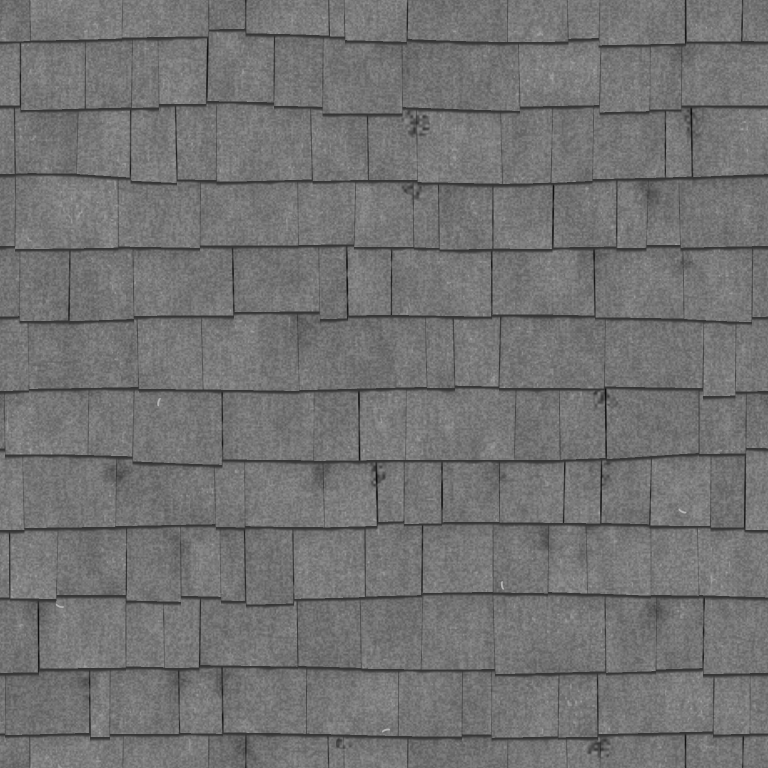
Reproduce this texture procedurally as a WebGL 2 fragment shader.

```glsl
#version 300 es
precision highp float;

uniform vec2 u_resolution;
out vec4 fragColor;

// Layout
const float ROWS = 11.0;
const float SLOTS = 16.0;          // joint slots per row, even so that rows wrap
const float FIRST_EDGE = 0.545;    // rows between the top and the first butt edge
const float JOINT_JITTER = 0.8;
const float MERGE_CHANCE = 0.48;   // odd joints left out, giving wide shingles
const float JOINT_SLANT = 0.005;
const float ROW_SWAY = 0.13;
const float EDGE_DROP = 0.085;
const float EDGE_TILT = 0.6;
// Lines and shadows
const float GAP_THIN = 0.0006;
const float GAP_WIDE = 0.0011;
const float GAP_FAINT = 0.22;
const float GAP_DARK = 0.8;
const float SHADOW_DEPTH = 0.043;  // in rows
const float SHADOW_TONE = 0.21;
// Wood and wear
const float WOOD_TONE = 0.464;
const float TONE_SPREAD = 0.036;
const float STAIN_CHANCE = 0.16;
const float MOSS_CHANCE = 0.06;
const float CHIP_GRID = 7.0;
const float CHIP_CHANCE = 0.09;
const float CHIP_TONE = 0.72;

struct Shingle { float left, right, leftId, rightId, row; };

float hash(vec3 p) {
    p = fract(p * vec3(0.1031, 0.1030, 0.0973));
    p += dot(p, p.yzx + 33.33);
    return fract((p.x + p.y) * p.z);
}

// Value noise that wraps over the unit square; freq must be whole
float noise(vec2 uv, vec2 freq, float seed) {
    vec2 p = uv * freq, cell = floor(p), f = fract(p);
    f *= f * (3.0 - 2.0 * f);
    vec2 a = mod(cell, freq), b = mod(cell + 1.0, freq);
    return mix(mix(hash(vec3(a, seed)), hash(vec3(b.x, a.y, seed)), f.x),
               mix(hash(vec3(a.x, b.y, seed)), hash(vec3(b, seed)), f.x), f.y);
}

// Shingle of a row that holds x, bounded by the nearest joints on each side
Shingle findShingle(float x, float v, float row) {
    float wrapped = mod(row, ROWS), slot = floor(x * SLOTS);
    Shingle s = Shingle(-9.0, 9.0, 0.0, 0.0, wrapped);
    for (float k = -2.0; k <= 2.0; k++) {
        float i = slot + k, id = mod(i, SLOTS);
        if (mod(id, 2.0) > 0.5 && hash(vec3(id, wrapped, 3.0)) < MERGE_CHANCE) continue;
        float joint = (i + 0.5 + JOINT_JITTER * (hash(vec3(id, wrapped, 1.0)) - 0.5)) / SLOTS;
        joint += JOINT_SLANT * (hash(vec3(id, wrapped, 2.0)) - 0.5) * (v - row);
        if (joint <= x && joint > s.left) { s.left = joint; s.leftId = id; }
        if (joint > x && joint < s.right) { s.right = joint; s.rightId = id; }
    }
    return s;
}

// Height of the butt edge, in rows, with sway, uneven drop and tilt
float buttEdge(Shingle s, float x, float row) {
    float drop = 2.0 * hash(vec3(s.leftId, s.row, 4.0)) - 1.0;
    float tilt = hash(vec3(s.leftId, s.row, 5.0)) - 0.5;
    float sway = noise(vec2(x, 0.0), vec2(3.0, 1.0), s.row + 40.0) - 0.5;
    return row + ROW_SWAY * sway + EDGE_DROP * drop * drop * drop
         + EDGE_TILT * tilt * (x - 0.5 * (s.left + s.right));
}

float woodTone(vec2 uv, Shingle s) {
    float seed = s.leftId + SLOTS * s.row;
    float patches = noise(uv, vec2(34.0, 22.0), seed);
    float fibre = noise(uv, vec2(260.0, 36.0), seed);
    float saw = noise(uv, vec2(70.0, 340.0), seed);
    float grain = noise(uv, vec2(460.0), 7.0);
    float fleck = smoothstep(0.8, 0.98, noise(uv, vec2(300.0, 220.0), 8.0));
    float tone = WOOD_TONE + TONE_SPREAD * (hash(vec3(s.leftId, s.row, 6.0)) - 0.5);
    tone += 0.055 * (patches - 0.5) + 0.042 * (fibre - 0.5) + 0.03 * (saw - 0.5);
    return tone + 0.125 * (grain - 0.5) + 0.12 * fleck * patches;
}

// Small pale splinters, sparsely scattered
float chips(vec2 uv) {
    vec2 cell = floor(uv * CHIP_GRID), p = fract(uv * CHIP_GRID) - 0.5;
    p -= 0.6 * (vec2(hash(vec3(cell, 21.0)), hash(vec3(cell, 22.0))) - 0.5);
    float angle = 3.0 * hash(vec3(cell, 23.0));
    vec2 dir = vec2(cos(angle), sin(angle));
    p += 6.0 * dot(p, dir) * dot(p, dir) * vec2(-dir.y, dir.x);
    float d = length(p - dir * clamp(dot(p, dir), -0.03, 0.03));
    return step(hash(vec3(cell, 24.0)), CHIP_CHANCE) * (1.0 - smoothstep(0.004, 0.013, d));
}

float shade(vec2 uv) {
    float v = (1.0 - uv.y) * ROWS - FIRST_EDGE, row = floor(v + 0.5);
    Shingle s = findShingle(uv.x, v, row);
    float below = v - buttEdge(s, uv.x, row);
    if (below > 0.0) { row += 1.0; s = findShingle(uv.x, v, row); }
    float tone = woodTone(uv, s);

    // Stains and mossy clumps gather at joints below the butt edge
    bool nearLeft = uv.x - s.left < s.right - uv.x;
    float gap = min(uv.x - s.left, s.right - uv.x);
    float id = nearLeft ? s.leftId : s.rightId;
    vec2 q = vec2(gap, (v - row + 0.8) / ROWS);
    float rough = noise(uv, vec2(90.0), 9.0);
    float stain = step(hash(vec3(id, s.row, 11.0)), STAIN_CHANCE);
    tone -= 0.13 * stain * rough * exp(-dot(q * q, vec2(3500.0, 1800.0)));
    float moss = step(hash(vec3(id, s.row, 12.0)), MOSS_CHANCE);
    moss *= smoothstep(0.3, 0.6, rough * 1.4 * exp(-dot(q, q) * 2500.0));
    tone = mix(tone, mix(0.12, 0.6, noise(uv, vec2(250.0), 10.0)), 0.75 * moss);
    tone = mix(tone, CHIP_TONE, chips(uv));

    // Joint lines, mostly faint and broken along their length
    float wear = hash(vec3(id, s.row, 13.0));
    wear *= wear * wear;
    float width = mix(GAP_THIN, GAP_WIDE, wear);
    float broken = mix(0.45, 1.3, noise(uv, vec2(24.0, 90.0), 14.0));
    float depth = min(0.85, mix(GAP_FAINT, GAP_DARK, wear + 0.15) * broken);
    tone *= 1.0 - depth * (1.0 - smoothstep(0.4 * width, 1.6 * width, gap));

    // Shadow cast by the row above, uneven along the edge
    if (below > 0.0) {
        float reach = SHADOW_DEPTH * mix(0.65, 1.35, noise(uv, vec2(60.0, 11.0), 15.0));
        tone *= 1.0 - 0.14 * exp(-below / 0.08);
        tone = mix(SHADOW_TONE, tone, smoothstep(0.35, 1.45, below / reach));
    }
    return tone;
}

void main() {
    // Four samples per pixel smooth every edge
    float tone = 0.0;
    for (int i = 0; i < 4; i++) {
        vec2 offset = 0.5 * vec2(i % 2, i / 2) - 0.25;
        tone += 0.25 * shade((gl_FragCoord.xy + offset) / u_resolution);
    }
    fragColor = vec4(vec3(tone), 1.0);
}
```
